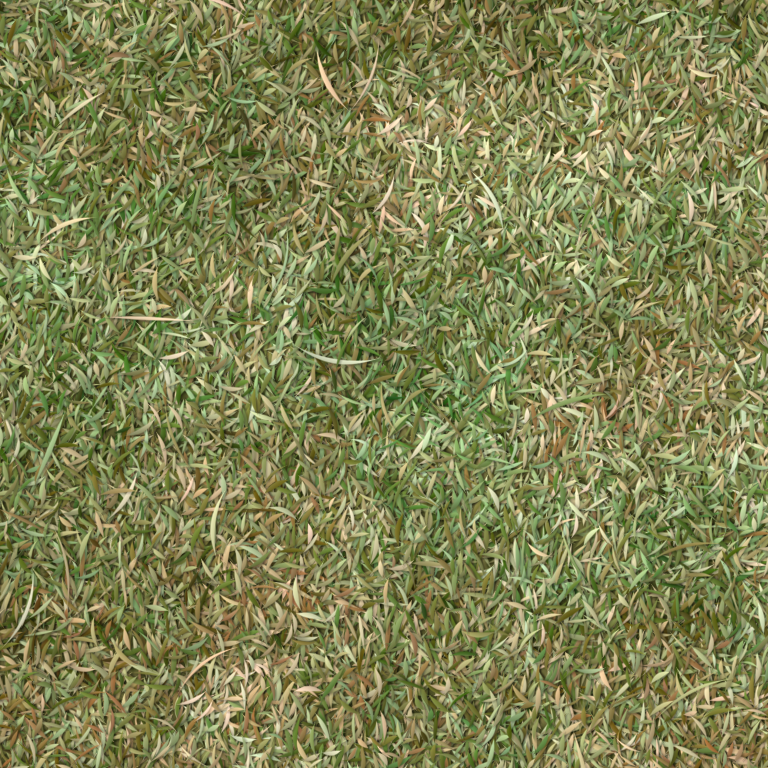
This texture is drawn by a Shadertoy shader. Its source:

```glsl
vec4 hash4(ivec3 cell) {
    uvec3 v = uvec3(cell) * 1664525u + 1013904223u;
    v.x += v.y * v.z; v.y += v.z * v.x; v.z += v.x * v.y;
    v ^= v >> 16u;
    v.x += v.y * v.z; v.y += v.z * v.x; v.z += v.x * v.y;
    return vec4(v >> 8u, (v.x ^ (v.y << 5u) ^ (v.z >> 3u)) >> 8u) / 16777216.0;
}

float noise(vec2 p, int seed) {
    ivec2 i = ivec2(floor(p));
    vec2 f = fract(p);
    f = f * f * (3.0 - 2.0 * f);
    float a = hash4(ivec3(i, seed)).x;
    float b = hash4(ivec3(i + ivec2(1, 0), seed)).x;
    float c = hash4(ivec3(i + ivec2(0, 1), seed)).x;
    float d = hash4(ivec3(i + ivec2(1, 1), seed)).x;
    return mix(mix(a, b, f.x), mix(c, d, f.x), f.y);
}

float patches(vec2 p, int seed) {
    return 0.5 * noise(p * vec2(3.5, 5.0), seed)
         + 0.3 * noise(p * vec2(9.0, 12.0), seed + 1)
         + 0.2 * noise(p * 24.0, seed + 2);
}

// Grass colours from deep shade to sunlit straw
vec3 grassColour(float tone) {
    vec3 c = vec3(0.23, 0.26, 0.09);
    c = mix(c, vec3(0.32, 0.36, 0.11), smoothstep(0.02, 0.09, tone));
    c = mix(c, vec3(0.42, 0.48, 0.23), smoothstep(0.12, 0.20, tone));
    c = mix(c, vec3(0.50, 0.45, 0.26), smoothstep(0.31, 0.37, tone));
    c = mix(c, vec3(0.55, 0.58, 0.38), smoothstep(0.45, 0.53, tone));
    c = mix(c, vec3(0.70, 0.70, 0.51), smoothstep(0.70, 0.80, tone));
    return mix(c, vec3(0.84, 0.81, 0.66), smoothstep(0.94, 1.10, tone));
}

// One scattered layer of curved, tapered blades painted over the ground
vec3 addBlades(vec3 ground, vec2 p, float size, int seed, float density,
               float light, float dry, float soft) {
    ivec2 home = ivec2(floor(p / size));
    for (int y = -1; y <= 1; y++)
    for (int x = -1; x <= 1; x++) {
        ivec2 cell = home + ivec2(x, y);
        vec4 place = hash4(ivec3(cell, seed));
        vec4 look = hash4(ivec3(cell, seed + 500));
        if (place.w > density) continue;

        vec2 q = p - (vec2(cell) + place.xy) * size;
        float angle = (place.z + look.x - 1.0) * 1.9 + 0.15;
        float s = sin(angle), c = cos(angle);
        q = vec2(c * q.x - s * q.y, s * q.x + c * q.y);
        float halfLength = size * mix(0.35, 0.85, look.y);
        float along = q.y / halfLength;
        q.x += (look.z - 0.5) * 0.45 * halfLength * along * along;
        float width = mix(0.0016, 0.0035, fract(look.y * 7.0 + look.z));
        float taper = width * (1.0 - along * along);

        float shadow = smoothstep(0.003, -0.002, abs(q.x - 0.0018) - taper);
        ground *= 1.0 - 0.24 * shadow * step(abs(along), 1.2);

        float tone = look.w + (light - 0.5) * 0.5 + 0.05;
        vec3 blade = grassColour(tone);
        float hue = fract(look.x * 13.0 + place.w * 5.0) - 0.5 + (dry - 0.5) * 0.9;
        blade += hue * vec3(0.15, -0.05, 0.0) + (look.z - 0.5) * vec3(-0.02, 0.0, 0.08);
        blade *= 1.03 + 0.13 * clamp(along, -1.0, 1.0);
        blade -= 0.05 * clamp(q.x / width, -1.0, 1.0);
        ground = mix(ground, blade, smoothstep(soft, -soft, abs(q.x) - taper));
    }
    return ground;
}

void mainImage(out vec4 fragColor, in vec2 fragCoord) {
    vec2 p = fragCoord / iResolution.y;
    float soft = max(0.0013, 0.7 / iResolution.y);
    float light = patches(p, 900);
    float dry = patches(p + 3.7, 930);

    // Mottled thatch between the blades
    float thatch = noise(p * vec2(150.0, 85.0) + 4.0 * noise(p * 20.0, 960), 961);
    vec3 colour = mix(vec3(0.19, 0.21, 0.07), vec3(0.52, 0.49, 0.29), thatch);

    // Dense turf, finer towards the top layers
    for (int i = 0; i < 16; i++) {
        float size = mix(0.036, 0.025, float(i) / 15.0);
        vec2 shift = vec2(0.37, 0.61) * float(i);
        colour = addBlades(colour, p + shift, size, i + 1, 1.0, light, dry, soft);
    }

    // A few long pale stalks
    colour = addBlades(colour, p, 0.06, 40, 0.16, light + 0.5, dry, soft);

    // Broad light and shade
    colour *= 0.93 + 0.2 * light;
    fragColor = vec4(clamp(colour, 0.0, 1.0), 1.0);
}
```
